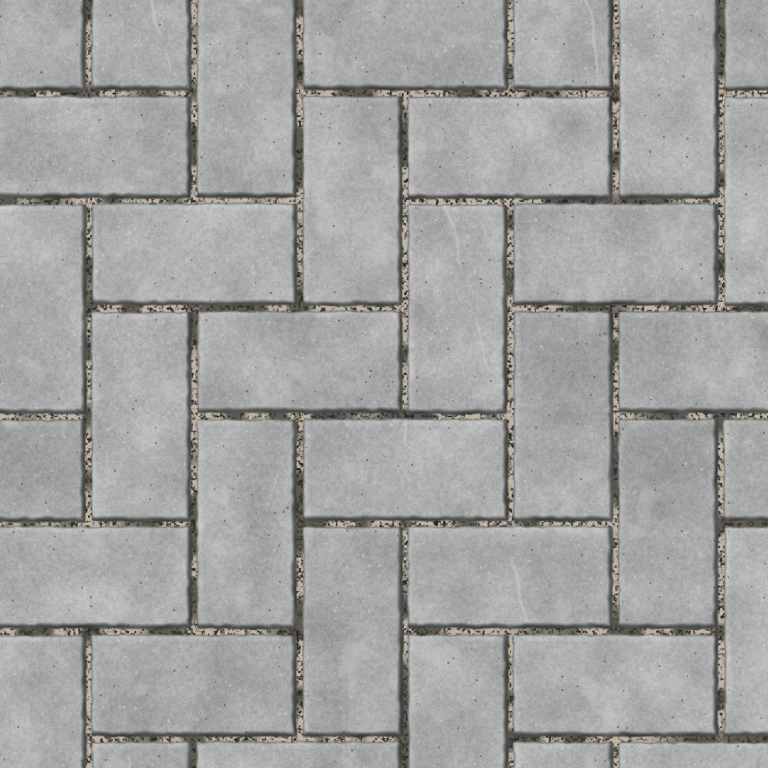
Reproduce this texture procedurally as a three.js fragment shader.

```glsl
varying vec2 vUv;

const vec2 CELLS = vec2(7.287, 7.133);     // half-brick cells across and down
const vec2 OFFSET = vec2(0.156, 0.132);
const float HALF_GAP = 0.026;
const float CORNER = 0.025;
const float BEVEL = 0.046;
const float SOFT = 0.013;
const float JITTER = 0.012;
const float EDGE_WEAR = 0.018;
const float TONE_VARIATION = 0.045;
const float MOTTLE = 0.17;
const float GRAIN = 0.11;
const float SCRATCH_SHARE = 0.2;
const vec3 CONCRETE = vec3(0.668, 0.671, 0.670);
const vec3 PALE = vec3(0.80, 0.80, 0.79);
const vec3 PIT = vec3(0.36, 0.36, 0.35);
const vec3 SHADE = vec3(0.21, 0.22, 0.22);
const vec3 CREVICE = vec3(0.17, 0.16, 0.14);
const vec3 SAND = vec3(0.75, 0.71, 0.65);

float hash(vec2 p) {
  vec3 q = fract(vec3(p.xyx) * 0.1031);
  q += dot(q, q.yzx + 33.33);
  return fract((q.x + q.y) * q.z);
}

float noise(vec2 p) {
  vec2 i = floor(p), f = fract(p);
  f = f * f * (3.0 - 2.0 * f);
  return mix(mix(hash(i), hash(i + vec2(1.0, 0.0)), f.x),
             mix(hash(i + vec2(0.0, 1.0)), hash(i + 1.0), f.x), f.y);
}

float fbm(vec2 p) {
  float sum = 0.0, amp = 0.5;
  for (int i = 0; i < 5; i++) {
    sum += amp * noise(p);
    p = p * 2.03 + 17.3;
    amp *= 0.5;
  }
  return sum / 0.97;
}

float roundBox(vec2 p, vec2 size, float r) {
  vec2 q = abs(p) - size + r;
  return length(max(q, 0.0)) + min(max(q.x, q.y), 0.0) - r;
}

// Sparse round dots, one at most in each grid square
float specks(vec2 p, float share) {
  vec2 id = floor(p);
  vec2 centre = 0.3 + 0.4 * vec2(hash(id + 5.1), hash(id + 9.7));
  float radius = mix(0.1, 0.28, hash(id + 3.3));
  float dot1 = 1.0 - smoothstep(radius - 0.1, radius + 0.1, length(fract(p) - centre));
  return dot1 * step(1.0 - share, hash(id + 21.0));
}

void main() {
  // Herringbone: each row shifts the four-cell sequence by one; y runs down
  vec2 g = vec2(vUv.x, 1.0 - vUv.y) * CELLS + OFFSET;
  vec2 cell = floor(g);
  float part = floor(mod(cell.x - cell.y + 1.5, 4.0));
  bool flat1 = part < 1.5;
  vec2 origin = cell;
  if (part == 1.0) origin.x -= 1.0;
  if (part == 2.0) origin.y -= 1.0;
  vec2 size = flat1 ? vec2(1.0, 0.5) : vec2(0.5, 1.0);
  vec2 id = origin + 40.0;
  float seed = hash(id);

  // Brick outline, slightly displaced and worn
  vec2 w = g + 40.0;
  vec2 q = g - origin - size;
  q += JITTER * (vec2(hash(id + 11.0), hash(id + 23.0)) - 0.5);
  vec2 body = size - HALF_GAP;
  float wear = EDGE_WEAR * (noise(w * 13.0) - 0.5);
  float d = roundBox(q, body, CORNER) + wear;
  float brick = 1.0 - smoothstep(-SOFT, SOFT, d);

  // Concrete face
  float mottle = fbm(w * 2.6 + seed * 30.0) - 0.5;
  float grain = 0.6 * noise(w * 62.0) + 0.4 * noise(w * 29.0) - 0.5;
  vec3 face = CONCRETE + TONE_VARIATION * (seed - 0.5) + MOTTLE * mottle + GRAIN * grain;
  float bloom = smoothstep(0.58, 0.8, fbm(w * 4.0 + 60.0));
  face = mix(face, PALE, 0.35 * bloom);
  face = mix(face, PALE, 0.55 * specks(w * 19.0, 0.05));
  face = mix(face, PIT, 0.6 * specks(w * 23.0 + 7.0, 0.018));

  // Pale scratches on a few bricks
  float bend = 0.16 * (noise(w * 3.5) - 0.5);
  float across = q.x - 0.5 * (hash(id + 31.0) - 0.5) - 0.25 * q.y + bend;
  float scratch = 1.0 - smoothstep(0.004, 0.022, abs(across));
  scratch *= smoothstep(0.4, 0.65, noise(w * 4.3)) * step(1.0 - SCRATCH_SHARE, hash(id + 47.0));
  face = mix(face, PALE, 0.5 * scratch);

  // Bevels: dark at right and bottom, faintly lit at left and top
  vec2 farEdge = body - q;
  vec2 nearEdge = body + q;
  float shadeDist = min(farEdge.x, farEdge.y) - wear;
  float lightDist = min(nearEdge.x, nearEdge.y) - wear;
  float shade = 1.0 - smoothstep(BEVEL * 0.3, BEVEL * 1.35, shadeDist);
  float rim = 1.0 - smoothstep(0.0, 0.024, lightDist);
  float glow = 1.0 - smoothstep(0.03, 0.08, lightDist);
  face += 0.035 * glow;
  face = mix(face, SHADE, shade * mix(0.7, 1.0, noise(w * 7.0)));
  face = mix(face, SHADE, 0.45 * rim);

  // Gritty sand joint with dark hollows
  float grit = 0.65 * noise(w * 43.0) + 0.35 * noise(w * 80.0);
  float fill = smoothstep(0.22, 0.55, noise(w * 5.0 + 13.0));
  float sandLight = smoothstep(0.12, 0.62, grit) * mix(0.35, 1.0, fill);
  vec3 joint = mix(CREVICE, SAND, sandLight);

  gl_FragColor = vec4(mix(joint, face, brick), 1.0);
}
```
